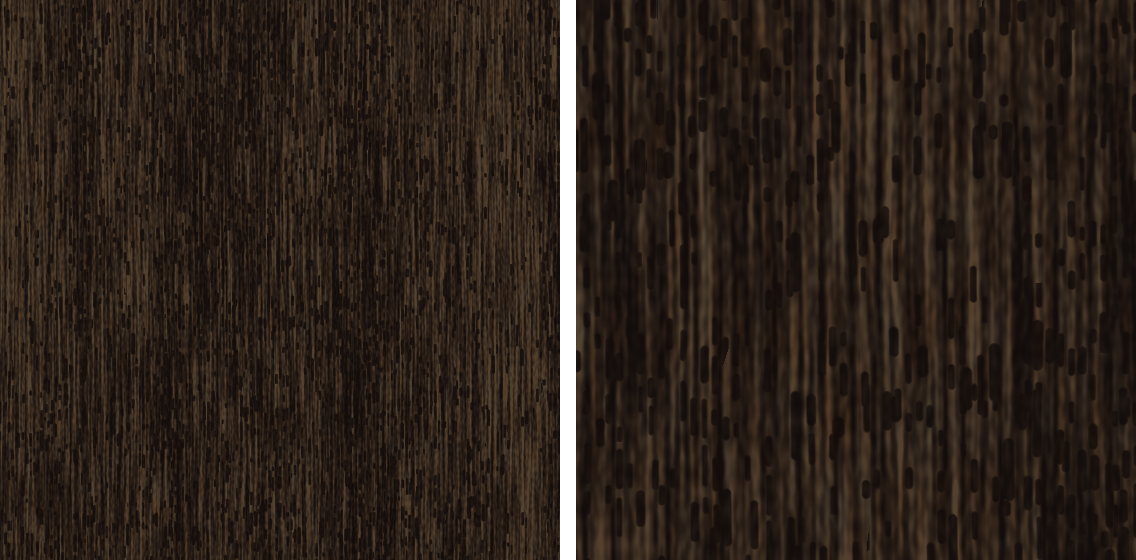
Left, the full canvas; right, a detail of the centre.
This texture is drawn by a Shadertoy shader. Its source:

```glsl
float hash(vec2 p, float seed) {
    vec3 q = fract(vec3(p.xyx) * vec3(0.1031, 0.1030, 0.0973) + seed * 0.137);
    q += dot(q, q.yzx + 33.33);
    return fract((q.x + q.y) * q.z);
}

vec2 gradientAt(vec2 cell, float seed) {
    float angle = 6.28318 * hash(cell, seed);
    return vec2(cos(angle), sin(angle));
}

float gradientNoise(vec2 p, float seed) {
    vec2 cell = floor(p);
    vec2 f = p - cell;
    vec2 blend = f * f * f * (f * (f * 6.0 - 15.0) + 10.0);
    vec2 e = vec2(0.0, 1.0);
    float a = dot(gradientAt(cell, seed), f);
    float b = dot(gradientAt(cell + e.yx, seed), f - e.yx);
    float c = dot(gradientAt(cell + e.xy, seed), f - e.xy);
    float d = dot(gradientAt(cell + e.yy, seed), f - e.yy);
    return mix(mix(a, b, blend.x), mix(c, d, blend.x), blend.y);
}

// Short upright capsules, one per cell, with a random shift for each column
float poreMask(vec2 p, vec2 cells, float density, float softness, float seed) {
    vec2 q = p * cells;
    float column = floor(q.x);
    q.y += 17.0 * hash(vec2(column, 3.0), seed);
    vec2 cell = floor(q);
    float halfLength = mix(0.12, 0.44, hash(cell, seed + 1.0));
    float halfWidth = mix(0.22, 0.42, hash(cell, seed + 2.0)) / cells.x;
    float shift = (hash(cell, seed + 3.0) - 0.5) * (1.0 - 2.0 * halfLength);
    vec2 local = (fract(q) - 0.5 - vec2(0.0, shift)) / cells;
    float core = max(halfLength / cells.y - halfWidth, 0.0);
    local.y -= clamp(local.y, -core, core);
    float present = step(hash(cell, seed + 4.0), density);
    return present * (1.0 - smoothstep(-softness, softness, length(local) - halfWidth));
}

vec3 woodRamp(float tone) {
    const vec3 darkPore = vec3(0.072, 0.049, 0.042);
    const vec3 brown = vec3(0.155, 0.112, 0.085);
    const vec3 paleFibre = vec3(0.325, 0.253, 0.180);
    vec3 lower = mix(darkPore, brown, smoothstep(0.0, 0.55, tone));
    return mix(lower, paleFibre, clamp((tone - 0.5) / 0.55, 0.0, 1.0));
}

void mainImage(out vec4 fragColor, in vec2 fragCoord) {
    vec2 uv = fragCoord / iResolution.y;
    float softness = max(0.0008, 0.6 / iResolution.y);

    // Slight wander of the upright grain
    vec2 p = uv;
    p.x += 0.006 * gradientNoise(uv * vec2(3.0, 1.3), 1.0);
    p.x += 0.0012 * gradientNoise(uv * vec2(25.0, 9.0), 2.0);

    // Broad bands, long streaks and fine fibres
    float band = gradientNoise(p * vec2(7.0, 0.5), 3.0)
               + 0.6 * gradientNoise(p * vec2(24.0, 1.2), 4.0);
    float streak = gradientNoise(p * vec2(185.0, 5.0), 5.0);
    float fibre = gradientNoise(p * vec2(290.0, 14.0), 6.0);
    float grain = gradientNoise(p * vec2(270.0, 95.0), 7.0);
    float tone = 0.57 + 0.30 * band + 0.80 * streak + 0.50 * fibre + 0.36 * grain;

    // Dark pores, denser inside the dark bands
    float density = clamp(0.36 - 0.5 * band, 0.1, 0.75);
    float pores = poreMask(p, vec2(155.0, 34.0), density, softness, 8.0);
    pores = max(pores, poreMask(p + 0.37, vec2(118.0, 21.0), density * 0.6, softness, 15.0));
    tone = mix(tone, 0.10 + 0.25 * grain, 0.85 * pores);

    // Shift between warm fibres and greyer ones
    float warmth = 1.8 * gradientNoise(p * vec2(150.0, 18.0), 22.0);
    vec3 tint = 1.0 + warmth * vec3(0.01, -0.07, -0.15);
    fragColor = vec4(woodRamp(tone) * tint, 1.0);
}
```
